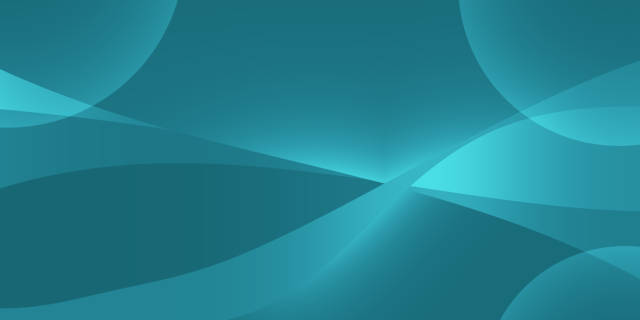
Reproduce this background procedurally as a Shadertoy shader.

```glsl
// Teal backdrop of translucent ribbons that cross at a bright focus, with
// three soft discs at the corners. Four curves y(x) split the canvas into
// regions; each region sets one tone, and a colour ramp tints the result.

float falling(float x) { return 0.784 + x * (-0.4576 + x * (0.2352 - 0.0852 * x)); }

float shallow(float x) { return 0.411 + x * (0.3102 + x * (-0.352 + 0.0895 * x)); }

float rising(float x) {
    float bump = 0.027 * exp(-pow(4.0 * abs(x - 0.35), 2.0));
    return 0.033 + x * (-0.0609 + x * (0.4717 - 0.1234 * x)) + bump;
}

float steep(float x) {
    float t = x - 1.268;
    float bend = (t + 0.17) / 0.7;
    return 0.406 + 0.95 * t / (1.0 + bend * bend) - 0.5 * max(0.7 - x, 0.0);
}

// Soft bell around a centre, 1 at its peak
float bell(float x, float centre, float width) {
    float d = (x - centre) / width;
    return exp(-d * d);
}

// Antialiased coverage of the area where d is positive
float cover(float d) {
    float pixel = 1.0 / iResolution.y;
    return smoothstep(-0.8 * pixel, 0.8 * pixel, d);
}

// Disc that fades from its rim towards its centre
float disc(vec2 p, vec2 centre, float radius) {
    float d = length(p - centre);
    return 0.3 * pow(d / radius, 3.0) * cover(radius - d);
}

vec3 tealRamp(float tone) {
    float t = clamp(tone, 0.0, 1.05);
    vec3 colour = mix(vec3(0.09, 0.40, 0.45), vec3(0.29, 0.87, 0.90), t);
    return colour + vec3(-0.01, 0.0, 0.025) * 4.0 * t * (1.0 - t);
}

void mainImage(out vec4 fragColor, in vec2 fragCoord) {
    vec2 p = fragCoord / iResolution.xy * vec2(2.0, 1.0);
    float x = p.x, y = p.y;
    float fall = falling(x), flatCurve = shallow(x);
    float rise = rising(x), climb = steep(x);
    float underFall = cover(fall - y);
    float underFlat = cover(flatCurve - y);
    float underClimb = cover(climb - y);

    // Upper field, glowing where it meets the ribbons
    float above = max(y - max(fall, rise), 0.0);
    float tone = 0.2 - 0.14 * y + 0.75 * exp(-above / 0.11) * bell(x, 1.15, 0.38);

    // Left wedge, its bright sheet and the dark field below
    tone = mix(tone, 0.12 + 0.12 * exp(-4.0 * x) + 0.2 * bell(x, 1.2, 0.35), underFall);
    float sheetEdge = 0.659 - x * (0.09 + 0.06 * x);
    tone += 0.4 * exp(-2.2 * x) * underFall * cover(y - sheetEdge);
    tone = mix(tone, 0.01 + 0.14 * bell(x, 1.2, 0.4), underFall * underFlat);

    // Rising ribbon
    tone = mix(tone, 0.25 + 0.42 * bell(x, 1.3, 0.35), cover(rise - y));

    // Bright right fan, its lower sheet and the glow beneath
    tone = mix(tone, 0.32 + 0.68 * bell(x, 1.32, 0.36), underClimb);
    tone = mix(tone, 0.2 + 0.42 * bell(x, 1.35, 0.3), underClimb * underFlat);
    float below = max(climb - y, 0.0);
    float lowGlow = 0.62 * exp(-below / 0.13) * bell(x, 1.2, 0.36);
    tone = mix(tone, 0.05 + lowGlow, underClimb * underFall);

    // Corner discs
    tone += disc(p, vec2(0.023, 1.156), 0.555);
    tone += disc(p, vec2(1.935, 1.047), 0.503);
    tone += disc(p, vec2(1.953, -0.214), 0.445);

    fragColor = vec4(tealRamp(tone), 1.0);
}
```
